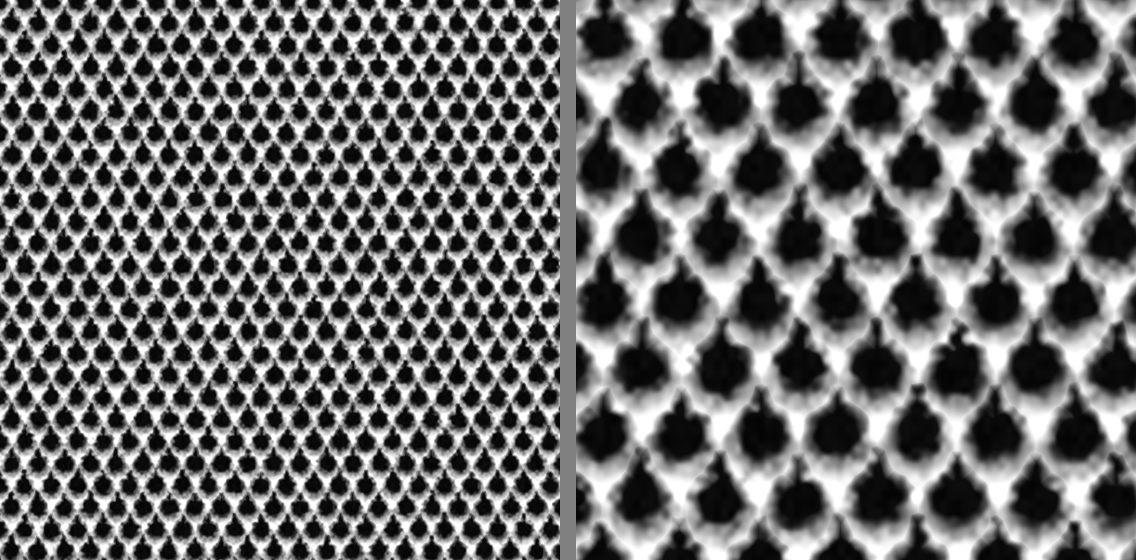
Left: the whole. Right: its middle third, enlarged.
Give the GLSL for this pattern, as a Shadertoy shader.

```glsl
float hash(vec2 p) {
    return fract(sin(dot(p, vec2(127.1, 311.7))) * 43758.5453);
}

float noise(vec2 p) {
    vec2 i = floor(p), f = fract(p);
    f = f * f * (3.0 - 2.0 * f);
    return mix(mix(hash(i), hash(i + vec2(1, 0)), f.x),
               mix(hash(i + vec2(0, 1)), hash(i + vec2(1, 1)), f.x), f.y);
}

// Round hole with a narrow spike on top, in units of the row height
float dropDistance(vec2 p, float radius, float tip) {
    float body = length(p) - radius;
    float spike = max((abs(p.x) - 0.28 * (tip - p.y)) * 0.96, -p.y);
    return min(body, max(spike, p.y - tip + 0.07));
}

// Brightness of the threads: dark holes, a grey rim, then a ramp to white
float meshLight(vec2 uv, float fray) {
    const float pitch = 1.193;
    vec2 p = (uv - vec2(0.021, 0.0155)) * 25.45;
    float nearestRow = floor(p.y + 0.5);
    float light = 1.0;

    for (int j = -1; j <= 1; j++) {
        float row = nearestRow + float(j);
        float shift = 0.5 * mod(row, 2.0);
        float firstColumn = floor(p.x / pitch - shift);

        for (int i = 0; i <= 1; i++) {
            vec2 id = vec2(firstColumn + float(i), row);
            vec2 jitter = vec2(hash(id), hash(id + 37.0)) - 0.5;
            vec2 q = p - vec2((id.x + shift) * pitch, row) - 0.06 * jitter;
            float radius = 0.34 + 0.03 * (hash(id + 71.0) - 0.5);
            float tip = 0.7 + 0.1 * (hash(id + 113.0) - 0.5);
            float d = dropDistance(q, radius, tip) + fray;
            float below = smoothstep(0.05, -0.3, q.y);
            float rim = smoothstep(-0.07, mix(0.09, 0.18, below), d);
            float ramp = smoothstep(0.03, mix(0.2, 0.48, below), d);
            light = min(light, 0.45 * rim + 0.55 * ramp);
        }
    }
    return light;
}

void mainImage(out vec4 fragColor, in vec2 fragCoord) {
    vec2 uv = fragCoord / iResolution.y;

    // Frayed outlines
    float fray = 0.14 * (noise(uv * 170.0) - 0.5);
    float light = meshLight(uv, fray);

    // Fibre grain, strongest in the mid tones
    float grain = noise(uv * vec2(230.0, 180.0) + 19.0) - 0.5;
    float tone = 0.035 + 0.98 * light;
    tone += grain * (0.04 + 0.8 * light * (1.0 - light));

    fragColor = vec4(vec3(clamp(tone, 0.0, 1.0)), 1.0);
}
```
